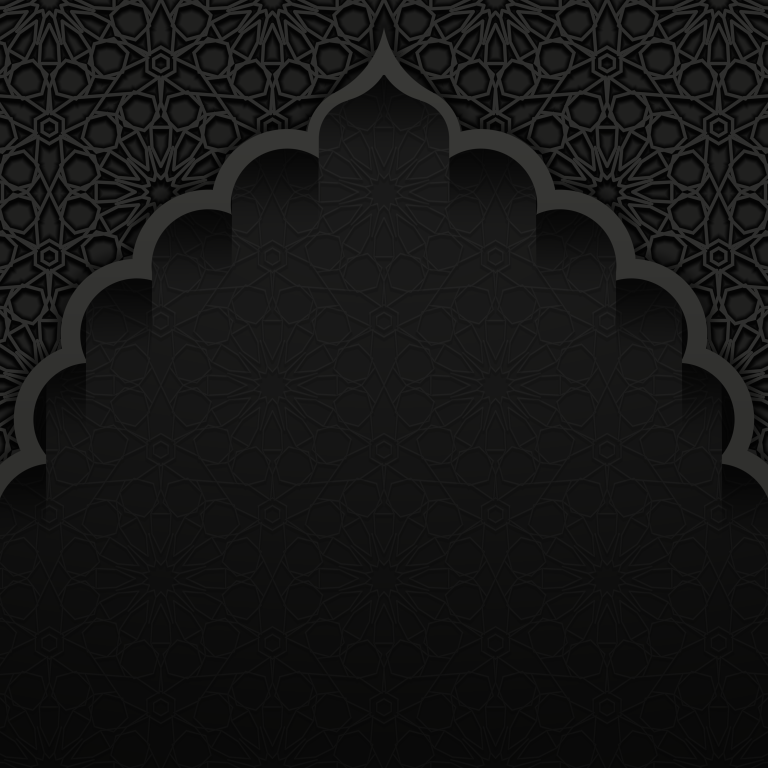
Reproduce this background procedurally as a Shadertoy shader.

```glsl
// A scalloped dark arch with a pointed crown, set in an embossed twelve-fold star lattice.
#define STAR_SPACING 0.2905
#define STAR_ORIGIN vec2(0.0, 0.75)
#define LOBE_RADIUS 0.0735
#define FRAME_WIDTH 0.0255
#define LINE_WIDTH 0.0022
#define SHADOW_LENGTH 0.105
#define FRAME_COLOR vec3(0.207, 0.207, 0.199)
#define RELIEF_COLOR vec3(0.205, 0.205, 0.198)
#define CELL_COLOR vec3(0.125, 0.125, 0.122)
#define PANEL_COLOR vec3(0.102, 0.102, 0.101)
#define FLOOR_COLOR vec3(0.034, 0.034, 0.033)

const float PI = 3.14159;

// Lobe centre measured from the axis, then the cusp that starts its column.
const vec3 LOBES[5] = vec3[5](
    vec3(0.126, 0.733, 0.085), vec3(0.229, 0.654, 0.198),
    vec3(0.322, 0.564, 0.302), vec3(0.383, 0.454, 0.388),
    vec3(0.432, 0.323, 0.440));

float segment(vec2 p, vec2 a, vec2 b) {
    vec2 ab = b - a;
    return length(p - a - ab * clamp(dot(p - a, ab) / dot(ab, ab), 0.0, 1.0));
}

// Mirrors the plane into half of one angular sector.
vec2 foldAngle(vec2 p, float sector) {
    float angle = atan(p.y, p.x + 1e-6);
    angle = abs(mod(angle + 0.5 * sector, sector) - 0.5 * sector);
    return length(p) * vec2(cos(angle), sin(angle));
}

float hexagon(vec2 p, float radius) {
    p = abs(p);
    return max(p.x, 0.5 * p.x + 0.866 * p.y) - radius;
}

// Distance to the strands of the star lattice, in canvas units.
float starLattice(vec2 p) {
    vec2 period = STAR_SPACING * vec2(1.0, 1.73205);
    p -= STAR_ORIGIN;
    vec2 a = mod(p + 0.5 * period, period) - 0.5 * period;
    vec2 b = mod(p, period) - 0.5 * period;
    vec2 cell = (dot(a, a) < dot(b, b) ? a : b) * 2.0 / STAR_SPACING;
    vec2 six = foldAngle(cell, PI / 3.0);
    vec2 twelve = foldAngle(cell, PI / 6.0);

    // Core star, petals and their outer links
    float d = segment(twelve, vec2(0.12, 0.0), vec2(0.17, 0.0455));
    d = min(d, segment(twelve, vec2(0.17, 0.0455), vec2(0.40, 0.107)));
    d = min(d, segment(twelve, vec2(0.23, 0.0), vec2(0.40, 0.08)));
    d = min(d, segment(twelve, vec2(0.40, 0.08), vec2(0.58, 0.09)));
    d = min(d, segment(twelve, vec2(0.58, 0.09), vec2(0.58, 0.0)));
    d = min(d, segment(twelve, vec2(0.58, 0.09), vec2(0.80, 0.0)));

    // Ring of hexagons between the petals
    vec2 along = vec2(0.9659, 0.2588);
    vec2 ring = vec2(dot(twelve, vec2(-along.y, along.x)), dot(twelve, along) - 0.75);
    d = min(d, abs(hexagon(ring, 0.155)));

    // Crossings and small hexagons between neighbouring stars
    d = min(d, segment(six, vec2(0.80, 0.0), vec2(0.92, 0.16)));
    d = min(d, segment(six, vec2(1.0, 0.0), vec2(0.88, 0.25)));
    d = min(d, segment(six, vec2(0.88, 0.25), vec2(0.90, 0.50)));
    d = min(d, segment(six, vec2(0.69, 0.40), vec2(0.90, 0.50)));
    vec2 knot = six - vec2(1.0, 0.57735);
    d = min(d, min(abs(hexagon(knot, 0.125)), abs(hexagon(knot, 0.065))));
    return d * 0.5 * STAR_SPACING;
}

// Pointed crown: a convex shoulder joined to a concave neck.
float crown(vec2 p, float radius, vec2 neck, float neckRadius, float tip) {
    vec2 shoulder = vec2(0.034, 0.820);
    if (p.y < shoulder.y) return p.x - shoulder.x - radius;
    vec2 toNeck = neck - shoulder, q = p - shoulder;
    float d = toNeck.x * q.y - toNeck.y * q.x > 0.0
        ? neckRadius - length(p - neck) : length(q) - radius;
    return max(d, p.y - tip);
}

// Discs joined by columns that end at the next cusp, all grown by one margin.
float scallops(vec2 p, float margin) {
    float d = 1.0;
    for (int i = 0; i < 5; i++) {
        vec2 q = p - LOBES[i].xy;
        float cusp = i < 4 ? LOBES[min(i + 1, 4)].z : 0.6;
        float column = max(p.x - cusp - margin, q.y);
        d = min(d, min(length(q) - LOBE_RADIUS - margin, column));
    }
    return d;
}

void mainImage(out vec4 fragColor, in vec2 fragCoord) {
    float pixel = 1.0 / iResolution.y;
    float soft = 0.7 * pixel;
    vec2 p = (fragCoord - vec2(0.5 * iResolution.x, 0.0)) * pixel;
    vec2 side = vec2(abs(p.x), p.y);
    float opening = min(scallops(side, 0.0),
        crown(side, 0.0508, vec2(0.0664, 0.9453), 0.0781, 0.9023));
    float border = min(scallops(side, FRAME_WIDTH),
        crown(side, 0.0664, vec2(0.1177, 0.9866), 0.1198, 0.9635));
    float strands = starLattice(p);
    float dropped = starLattice(p + vec2(0.0, 0.0040));

    // Embossed lattice outside the arch
    float ribbon = 1.0 - smoothstep(LINE_WIDTH - soft, LINE_WIDTH + soft, strands);
    float shade = smoothstep(0.002, 0.010, min(dropped, strands));
    vec3 color = CELL_COLOR * mix(0.12, 1.0, shade);
    color = mix(color, RELIEF_COLOR, 0.9 * ribbon);
    color *= mix(0.55, 1.0, smoothstep(0.0, 0.022, border));

    // Recessed panel with a stepped shadow below each lobe
    float top = 0.9023;
    for (int i = 0; i < 5; i++) {
        float column = smoothstep(-soft, soft, side.x - LOBES[i].z);
        top = mix(top, LOBES[i].y + LOBE_RADIUS, column);
    }
    float lit = smoothstep(-0.01, SHADOW_LENGTH, top - p.y);
    vec3 panel = mix(FLOOR_COLOR, PANEL_COLOR, smoothstep(-0.05, 0.68, p.y));
    panel *= 1.0 - 0.4 * side.x * side.x;
    float thread = 1.0 - smoothstep(0.0009 - soft, 0.0009 + soft, strands);
    float groove = 1.0 - smoothstep(0.0009, 0.0032, dropped);
    panel *= 1.0 - 0.14 * groove;
    panel += thread * 0.040 * mix(0.65, 1.0, p.y);
    panel *= mix(0.25, 1.0, lit);

    // Frame
    vec3 frame = FRAME_COLOR * mix(0.90, 1.06, smoothstep(0.35, 0.95, p.y));
    color = mix(color, frame, 1.0 - smoothstep(-soft, soft, border));
    color = mix(color, panel, 1.0 - smoothstep(-soft, soft, opening));
    fragColor = vec4(color, 1.0);
}
```
